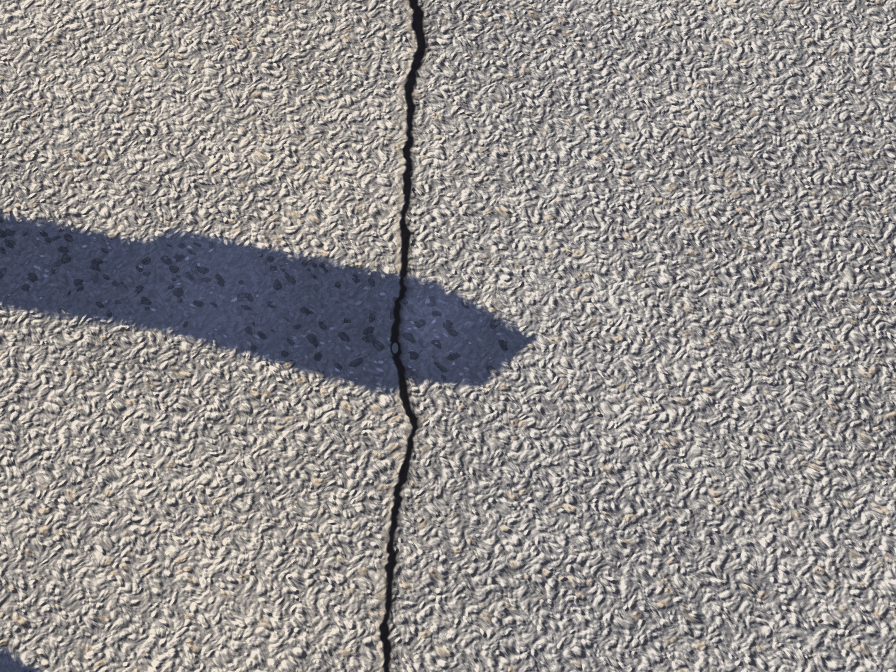
Give the GLSL for this texture, as a Shadertoy shader.

```glsl
// Sunlit pebbled concrete, split by a jagged crack and crossed by a tapered shadow.
// Scattered cellular stones of mixed size give a relief, lit by height differences;
// the crack follows layered sines and the shadow lies between two bent lines.
#define STONE_FREQ 62.0
#define RELIEF_GAIN 0.80
#define LIGHT_STEP vec2(-0.23, 0.17)
#define CRACK_WIDTH 0.0048
#define SHADOW_BLUR 0.008
#define PIT_COLOR vec3(0.22, 0.225, 0.26)
#define LIT_COLOR vec3(0.91, 0.88, 0.84)
#define SHADE_COLOR vec3(0.265, 0.29, 0.375)
#define CRACK_COLOR vec3(0.08, 0.08, 0.10)
#define RIM_COLOR vec3(0.77, 0.71, 0.62)

vec3 hash3(vec2 cell) {
    vec3 v = fract(vec3(cell.xyx) * vec3(0.1031, 0.1030, 0.0973));
    v += dot(v, v.yxz + 33.33);
    return fract((v.xxy + v.yzz) * v.zyx);
}

// Scattered oval stones: height of the highest one here, and its random value
vec2 stones(vec2 q) {
    vec2 base = floor(q), f = fract(q), top = vec2(0.0);
    for (int j = -1; j <= 1; j++)
    for (int i = -1; i <= 1; i++) {
        vec2 cell = vec2(i, j);
        vec3 rnd = hash3(base + cell);
        vec2 d = cell + rnd.xy - f;
        float angle = 6.283 * rnd.z, size = fract(rnd.z * 7.31 + rnd.x);
        vec2 axis = vec2(cos(angle), sin(angle));
        vec2 oval = vec2(dot(d, axis), 1.5 * dot(d, axis.yx * vec2(-1.0, 1.0)));
        float radius = 0.35 + 0.60 * size;
        float h = (0.4 + 0.6 * rnd.y) * smoothstep(1.0, 0.35, length(oval) / radius);
        if (h > top.x) top = vec2(h, rnd.z);
    }
    return top;
}

// Stones of two sizes with finer grit between them
float relief(vec2 q) {
    return 0.85 * stones(q).x + 0.45 * stones(q * 1.63 + 17.0).x
         + 0.18 * stones(q * 3.1 + 5.0).x;
}

float bump(float x, float center, float width) {
    float t = (x - center) / width;
    return exp(-t * t);
}

// Ragged outline from sines whose phase wanders, so that it does not repeat
float jag(float y, float phase) {
    float w = y + 0.022 * sin(y * 23.0 + phase) + 0.009 * sin(y * 61.0 + 3.0 * phase);
    return 0.0021 * sin(w * 53.0 + phase) + 0.0014 * sin(w * 117.0 + 2.3 * phase)
         + 0.0008 * sin(w * 291.0 + 4.1 * phase);
}

float crackCenter(float y) {
    return 0.580 + 0.035 * y + 0.020 * bump(y, 0.35, 0.07) - 0.010 * bump(y, 0.51, 0.06)
         - 0.008 * bump(y, 0.10, 0.10) + 0.011 * bump(y, 0.93, 0.04) + jag(y, 1.0);
}

// Positive inside the long shadow
float shadowDepth(vec2 p) {
    float upper = 0.682 - 0.20 * p.x + 0.026 * smoothstep(0.20, 0.27, p.x)
                - 0.35 * max(p.x - 0.645, 0.0);
    float lower = 0.545 - 0.148 * p.x - 0.137 * max(p.x - 0.243, 0.0)
                + 0.028 * smoothstep(0.575, 0.61, p.x)
                + 0.24 * max(p.x - 0.61, 0.0) + 0.90 * max(p.x - 0.715, 0.0);
    return min(upper - p.y, p.y - lower);
}

void mainImage(out vec4 fragColor, in vec2 fragCoord) {
    vec2 p = fragCoord / iResolution.y;
    float px = 1.0 / iResolution.y;

    // Stones grow slightly toward the lower edge
    vec2 q = STONE_FREQ * vec2(p.x - 0.667, p.y) * (1.0 + 0.25 * p.y) + 80.0;
    q += 0.22 * vec2(sin(q.y * 1.7 + sin(q.x)), sin(q.x * 1.9 + sin(q.y * 0.8)));
    float height = relief(q);
    float slope = height - relief(q + LIGHT_STEP);
    vec2 stone = stones(q);
    vec2 grain = stones(q * 2.3 + 41.0);

    // Sunlit surface with broad patches of tone
    float patches = 0.045 * sin(p.x * 5.1 + 2.0 * p.y) * sin(p.y * 6.3 + 0.8)
                  + 0.10 * (stones(q * 0.16 + 9.0).x - 0.35)
                  + 0.05 * bump(length(p - vec2(0.20, 0.85)), 0.0, 0.30)
                  - 0.10 * bump(length(p - vec2(1.31, 0.34)), 0.0, 0.06);
    float tone = 0.61 + RELIEF_GAIN * slope + 0.20 * (height - 0.60)
               + 0.12 * (grain.y - 0.5) + patches;
    vec3 color = mix(PIT_COLOR, LIT_COLOR, clamp(tone, 0.0, 1.03));
    color *= mix(vec3(1.015, 1.0, 0.975), vec3(1.0, 1.0, 1.0), smoothstep(0.4, 0.9, p.x));
    float tan_stone = smoothstep(0.90, 0.94, stone.y) * smoothstep(0.1, 0.4, stone.x);
    color *= mix(vec3(1.0), vec3(0.95, 0.91, 0.86), tan_stone);

    // Long shadow and the small one in the lower left corner
    float corner = 0.035 - 0.6 * p.x - p.y;
    float depth = max(shadowDepth(p), corner) + 0.008 * (0.6 - height);
    float shade = smoothstep(-SHADOW_BLUR, SHADOW_BLUR, depth);
    float shadeTone = 0.98 + 0.12 * slope + 0.16 * (grain.y - 0.5)
                    - 0.30 * smoothstep(0.70, 0.80, stone.y) * smoothstep(0.1, 0.35, stone.x)
                    + 0.40 * smoothstep(0.95, 0.98, grain.y) * grain.x
                    + 0.20 * bump(length(p - vec2(0.645, 0.525)), 0.0, 0.055)
                    + 0.12 * bump(length(p - vec2(0.32, 0.58)), 0.0, 0.11);
    color = mix(color, SHADE_COLOR * shadeTone, shade);

    // Crack: bright left lip, dark gap, soft shade on the right
    float side = p.x - crackCenter(p.y);
    float leftEdge = -CRACK_WIDTH + 0.8 * jag(p.y, 2.7);
    float rightEdge = CRACK_WIDTH + 0.8 * jag(p.y, 5.2) + 0.008 * bump(p.y, 0.94, 0.035)
                    + 0.003 * bump(p.y, 0.45, 0.04);
    float lip = bump(side, leftEdge - 0.005, 0.004) * (1.0 - shade);
    color = mix(color, RIM_COLOR, 0.5 * lip);
    color *= 1.0 - 0.30 * bump(side, rightEdge, 0.006);
    float soft = 1.5 * px;
    float gap = smoothstep(-soft, soft, side - leftEdge) * smoothstep(-soft, soft, rightEdge - side);
    color = mix(color, CRACK_COLOR, 0.95 * gap);

    // Pebble caught in the gap
    float pebble = length((p - vec2(0.588, 0.482)) * vec2(1.7, 1.0)) - 0.008;
    color = mix(color, CRACK_COLOR, 0.8 * (1.0 - smoothstep(0.004 - px, 0.004 + px, pebble)));
    color = mix(color, SHADE_COLOR * 0.9, 1.0 - smoothstep(-px, px, pebble));

    fragColor = vec4(clamp(color, 0.0, 1.0), 1.0);
}
```
